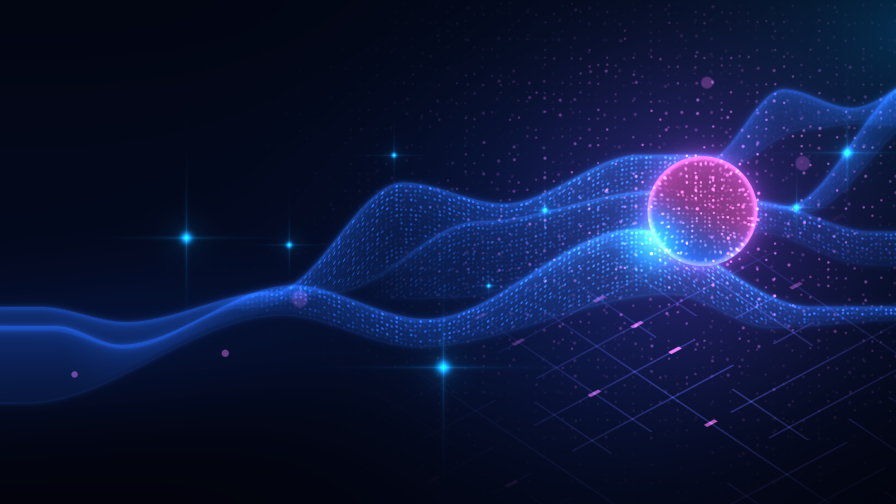
This background is drawn by a Shadertoy shader. Its source:

```glsl
// Dark blue space with dotted, glowing ribbons that flow past a violet sphere,
// over a faint slanted light grid. Ribbons lie between two smooth paths;
// dots, sparks and sphere speckles all come from one cellular noise.

vec2 hash2(vec2 cell) {
  vec3 h = fract(cell.xyx * vec3(.1031, .103, .0973));
  h += dot(h, h.yzx + 33.33);
  return fract((h.xx + h.yz) * h.zy);
}

// One jittered dot per cell, of random strength
float specks(vec2 g, float radius, float rarity) {
  vec2 rnd = hash2(floor(g));
  float d = length(fract(g) - .5 - .4 * (rnd - .5));
  return smoothstep(radius, radius * .2, d) * pow(rnd.x, rarity);
}

float glow(vec2 d, float falloff) { return exp(-dot(d, d) * falloff); }

// Smooth height curve through six knots (x, y), level at each
float path(float x, float k[12]) {
  float y = k[1];
  for (int i = 0; i < 10; i += 2)
    y += (k[i + 3] - k[i + 1]) * smoothstep(k[i], k[i + 2], x);
  return y;
}

// Distance to a path, corrected for its slope
float pathDistance(vec2 p, float k[12]) {
  float y = path(p.x, k), slope = (path(p.x + .005, k) - y) / .005;
  return (p.y - y) / sqrt(1. + slope * slope);
}

vec3 ribbon(vec2 p, float top[12], float bottom[12], float start, float dots) {
  float below = -pathDistance(p, top), above = pathDistance(p, bottom);
  float inside = smoothstep(-.003, .004, below) * smoothstep(-.003, .012, above);
  float sheen = exp(-max(below, 0.) * 22.);
  float rim = exp(-abs(below) * 240.) + .45 * exp(-abs(above) * 240.);
  float grain = specks(vec2(p.x, p.y - path(p.x, top)) * 105., .42, 1.3);
  vec3 tint = mix(vec3(.12, .34, .76), vec3(.18, .62, .95), glow(p - vec2(1.3, .5), 22.));
  float light = inside * (.1 + .3 * sheen + grain * dots * (.45 + .5 * sheen)) + rim * .42;
  return tint * light * smoothstep(start, start + .2, p.x);
}

// Slanted floor lines with a few lit dashes
vec3 floorGrid(vec2 p) {
  vec2 g = inverse(mat2(.83, -.56, .88, .47)) * p * 11.;
  vec2 toLine = abs(fract(g) - .5);
  vec2 line = smoothstep(.035, .008, toLine) * step(.45, hash2(floor(g * vec2(.5, 1)) + 7.));
  float dash = smoothstep(.06, .025, toLine.x) * smoothstep(.15, .11, toLine.y);
  dash *= step(.81, hash2(floor(g) + 31.).x);
  float fade = glow((p - vec2(1.42, .26)) / vec2(.34, .2), 1.);
  return fade * (vec3(.13, .13, .3) * (line.x + line.y) + vec3(.85, .36, .7) * dash);
}

void mainImage(out vec4 fragColor, in vec2 fragCoord) {
  vec2 p = fragCoord / iResolution.xy * vec2(1.778, 1);
  vec2 away = p - vec2(1.394, .581);

  // Background glows
  vec3 col = mix(vec3(.006, .012, .05), vec3(.012, .032, .105), smoothstep(0., .4, p.y));
  col *= 1. - .3 * smoothstep(.6, 1., p.y);
  col += vec3(.01, .17, .25) * exp(-length((p - vec2(1.82, .94)) * vec2(1, 1.4)) * 4.);
  col += vec3(.13, .05, .18) * glow(away, 12.);
  col += vec3(.02, .06, .16) * glow(p - vec2(1.2, .45), 5.);
  float haze = p.y - .3 - .1 * p.x;
  col += vec3(.01, .04, .11) * exp(-haze * haze * 49.) * smoothstep(1., .2, p.x);
  col += floorGrid(p);

  // Ribbons, from back to front
  float dots = smoothstep(.4, .75, p.x);
  col += ribbon(p,
    float[12](1.2, .69, 1.4, .68, 1.555, .822, 1.69, .785, 1.85, .85, 2., .86),
    float[12](1.2, .64, 1.42, .66, 1.6, .745, 1.7, .755, 1.76, .753, 1.9, .8), 1.32, .15);
  col += ribbon(p,
    float[12](1.3, .62, 1.45, .61, 1.56, .59, 1.82, .84, 1.9, .85, 2., .86),
    float[12](1.3, .6, 1.45, .595, 1.6, .58, 1.84, .77, 1.9, .78, 2., .8), 1.42, .2);
  col += smoothstep(1.46, 1.36, p.x) * ribbon(p,
    float[12](.08, .39, .25, .36, .54, .42, .8, .637, 1., .595, 1.27, .692),
    float[12](.1, .345, .25, .31, .48, .39, .66, .42, .95, .56, 1.3, .62), -.3, dots);
  col += .7 * ribbon(p,
    float[12](.66, .42, .95, .56, 1.3, .62, 1.5, .6, 1.73, .54, 1.8, .54),
    float[12](.66, .4, .9, .41, 1.28, .52, 1.5, .54, 1.72, .475, 1.8, .472), .7, 1.);
  col += ribbon(p,
    float[12](.11, .352, .24, .315, .58, .433, .845, .366, 1.26, .544, 1.61, .391),
    float[12](.05, .2, .56, .375, .83, .312, 1.33, .417, 1.53, .35, 1.78, .365), -.3, dots);

  // Sphere with speckled skin, bright rim and a cyan core of light
  vec2 q = away / .109;
  float r = length(q);
  vec3 skin = mix(vec3(.2, .4, .9), vec3(.66, .28, .67), smoothstep(-.9, .25, q.y + .45 * q.x));
  skin *= .8 + .35 * pow(min(r, 1.), 4.);
  skin += vec3(.5, .4, .5) * specks(q * 13. / (1. + .25 * r * r), .42, 2.5);
  skin += vec3(.35, .22, .32) * smoothstep(.88, .98, r);
  col += vec3(.3, .12, .32) * exp(-max(r - 1., 0.) * 6.);
  col = mix(col, skin, smoothstep(1.015, .985, r));
  col += vec3(.03, .5, .7) * glow(p - vec2(1.295, .515), 380.);

  // Sparks, thickest around the sphere
  float sparks = specks(p * 33., .16, 3.) + specks(p * 57. + 9., .22, 4.);
  col += vec3(.85, .4, .75) * sparks * glow(away * vec2(.7, 1), 11.);

  // Cyan stars: position and size
  vec3 stars[8] = vec3[8](vec3(.37, .528, 1), vec3(.88, .271, 1.2), vec3(1.681, .697, .9), vec3(1.081, .583, .5),
    vec3(1.581, .588, .6), vec3(.782, .692, .45), vec3(.574, .514, .55), vec3(.97, .433, .35));
  for (int i = 0; i < 8; i++) {
    vec2 d = abs(p - stars[i].xy) / stars[i].z;
    float rays = exp(-d.x * 400. - d.y * 19.) + exp(-d.y * 400. - d.x * 19.);
    col += vec3(.06, .6, .9) * (glow(d, 9000.) + .25 * exp(-length(d) * 50.) + .35 * rays);
  }

  // Soft pink discs: position and radius
  vec3 discs[5] = vec3[5](vec3(.595, .407, .018), vec3(1.403, .836, .013), vec3(1.593, .676, .016),
    vec3(.148, .257, .007), vec3(.447, .299, .008));
  for (int i = 0; i < 5; i++) {
    float size = discs[i].z;
    col += vec3(.4, .17, .35) * smoothstep(1.1, .7, length(p - discs[i].xy) / size) * min(.008 / size, 1.);
  }
  fragColor = vec4(min(col, 1.), 1);
}
```
